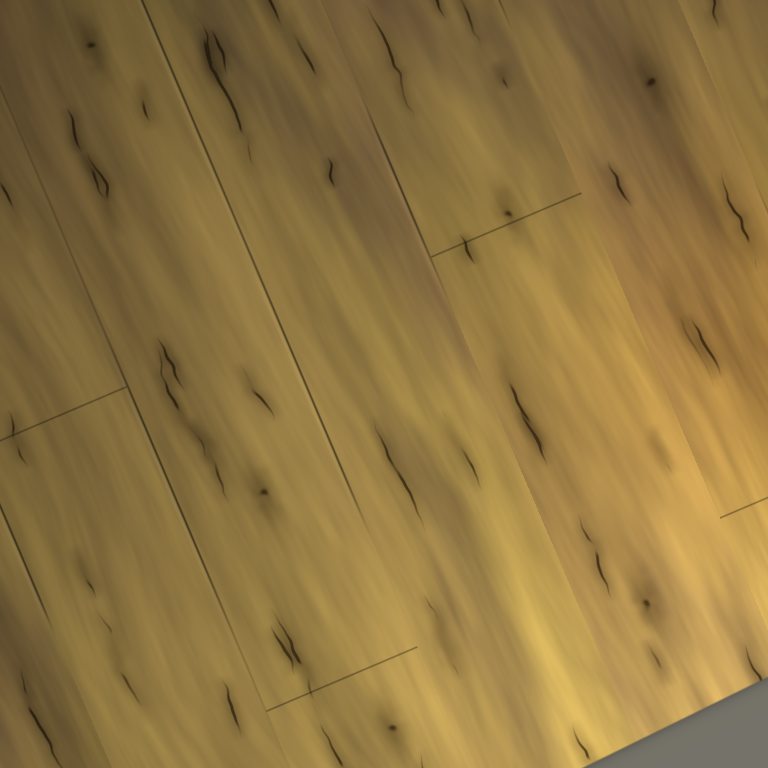
A Shadertoy shader for this texture:

```glsl
// Oak plank floor seen at a slant, lit by a warm lamp at the lower right.
// Planks live in a rotated frame (x across, y along the grain); stretched noise
// makes the streaks, jittered cells scatter cracks and knots, seams go on top.

const vec2 ACROSS = vec2(0.92, 0.392);
const float PLANK_WIDTH = 0.214;
const float PLANK_LENGTH = 1.38;
const float FIRST_SEAM = 0.134;
const float FIRST_JOINT = 0.392;
const float WALL_EDGE = -0.29;
const vec2 LAMP = vec2(0.97, 0.10);
const vec3 DARK_OAK = vec3(0.42, 0.34, 0.20);
const vec3 LIGHT_OAK = vec3(0.78, 0.65, 0.35);
const vec3 WALL_GREY = vec3(0.46, 0.45, 0.41);

float hash(vec2 p) {
    vec3 q = fract(vec3(p.xyx) * 0.1031);
    q += dot(q, q.yzx + 33.33);
    return fract((q.x + q.y) * q.z);
}

float noise(vec2 p) {
    vec2 i = floor(p), f = fract(p);
    f = f * f * (3.0 - 2.0 * f);
    float low = mix(hash(i), hash(i + vec2(1, 0)), f.x);
    float high = mix(hash(i + vec2(0, 1)), hash(i + vec2(1, 1)), f.x);
    return mix(low, high, f.y);
}

float fbm(vec2 p) {
    float sum = 0.0, amp = 0.533;
    for (int i = 0; i < 4; i++) {
        sum += amp * noise(p);
        p = p * 2.03 + vec2(17.3, 9.1);
        amp *= 0.5;
    }
    return sum;
}

float line(float dist, float halfWidth, float px) {
    return 1.0 - smoothstep(halfWidth - px, halfWidth + px, abs(dist));
}

// One wavering, tapered crack with a soft shadow in some of the cells
float crack(vec2 p, vec2 cell, float density, float seed, float px) {
    vec2 id = floor(p / cell) + seed;
    vec2 jitter = vec2(hash(id), hash(id + 41.7));
    vec2 d = (fract(p / cell) - mix(vec2(0.3), vec2(0.7), jitter)) * cell;
    float t = d.y / (cell.y * mix(0.10, 0.28, hash(id + 77.1)));
    float taper = max(0.0, 1.0 - t * t);
    float x = d.x + 0.013 * (noise(vec2(p.y * 22.0, seed)) - 0.5)
            + 0.004 * (noise(vec2(p.y * 75.0, seed)) - 0.5);
    float broken = smoothstep(0.2, 0.65, noise(vec2(p.y * 38.0, id.x)));
    float core = line(x, 0.0016 * taper, px * 1.2) * broken;
    float halo = exp(-x * x / 0.00012);
    return step(hash(id + 13.9), density) * taper * (0.65 * core + 0.22 * halo);
}

// Small dark knot inside an elongated stain
float knot(vec2 p, vec2 cell, float density, float seed) {
    vec2 id = floor(p / cell) + seed;
    vec2 jitter = vec2(hash(id), hash(id + 23.3));
    vec2 d = (fract(p / cell) - mix(vec2(0.3), vec2(0.7), jitter)) * cell;
    d += 0.006 * (noise(p * 90.0) - 0.5);
    float dot0 = exp(-dot(d, d) / 0.00002);
    float stain = exp(-dot(d * vec2(1.0, 0.35), d * vec2(1.0, 0.35)) / 0.00022);
    return step(hash(id + 5.7), density) * (0.55 * dot0 + 0.30 * stain);
}

// Wood colour: lamp falloff times streaks, with blotches and hue drift
vec3 oak(vec2 p, vec2 uv, float plank) {
    vec2 q = p + vec2(0.05 * p.y + 0.05 * (noise(p * vec2(5.0, 2.6)) - 0.5), 0.0);
    q.y += 3.7 * hash(vec2(plank, 2.0));
    float broad = fbm(q * vec2(14.0, 1.9)) - 0.5;
    float medium = fbm(q * vec2(42.0, 4.5) + 31.0) - 0.5;
    float fine = noise(q * vec2(170.0, 22.0)) - 0.5;
    float blotch = smoothstep(0.50, 0.78, fbm(q * vec2(9.0, 2.6) + 57.0));
    float figure = sin(170.0 * q.x + 16.0 * noise(q * vec2(11.0, 5.0)));
    figure *= smoothstep(0.55, 0.8, noise(q * vec2(8.0, 2.5) + 71.0));

    float tone = 0.88 * exp(-0.63 * distance(uv, LAMP));
    tone *= 1.0 + 0.40 * broad + 0.24 * medium + 0.05 * fine + 0.014 * figure
          - 0.15 * blotch + 0.05 * (hash(vec2(plank, 8.0)) - 0.5);
    vec3 col = mix(DARK_OAK, LIGHT_OAK, (tone - DARK_OAK.r) / (LIGHT_OAK.r - DARK_OAK.r));
    float drift = noise(q * vec2(7.0, 2.0) + 11.0) - 0.5;
    col += drift * vec3(0.012, -0.012, 0.025) + blotch * vec3(0.0, -0.002, 0.016);
    float amber = exp(-12.0 * dot(uv - vec2(1.0, 0.53), uv - vec2(1.0, 0.53)));
    return col + amber * vec3(0.04, -0.01, -0.035);
}

void mainImage(out vec4 fragColor, in vec2 fragCoord) {
    float px = 1.0 / iResolution.y;
    vec2 uv = fragCoord * px;
    vec2 p = vec2(dot(uv, ACROSS), dot(uv, vec2(-ACROSS.y, ACROSS.x)));
    vec2 rel = vec2(p.x - FIRST_SEAM, p.y);
    float plank = floor(rel.x / PLANK_WIDTH);
    vec3 col = oak(p, uv, plank);

    // Cracks and knots, several sizes
    float marks = 0.0;
    for (int i = 0; i < 3; i++) {
        float k = float(i);
        vec2 cell = vec2(PLANK_WIDTH * 0.5, 0.48 - 0.14 * k);
        marks += crack(rel + vec2(0.0, 0.17 * k), cell, 0.42, 19.0 * k + 3.0, px);
    }
    marks += knot(rel, vec2(PLANK_WIDTH, 0.31), 0.45, 29.0);
    col *= 1.0 - min(marks, 0.7) * vec3(0.85, 0.90, 0.95);

    // Long seams fade in and out; short joints are staggered by a third
    float seam = rel.x - PLANK_WIDTH * round(rel.x / PLANK_WIDTH);
    float worn = smoothstep(0.45, 0.8, noise(vec2(p.y * 4.0, round(rel.x / PLANK_WIDTH) * 7.0)));
    float along = p.y - FIRST_JOINT + plank * PLANK_LENGTH / 3.0;
    float joint = along - PLANK_LENGTH * round(along / PLANK_LENGTH);
    float gap = max(line(seam, 0.0013, px) * worn * 0.5, line(joint, 0.0010, px) * 0.36);
    col *= 1.0 - gap;
    col += 0.05 * worn * line(seam + 0.004, 0.0015, 2.0 * px);

    // Grey wall beyond the floor, with a thin shadow at its foot
    float edge = p.y - WALL_EDGE - 0.06 * (uv.x - 0.88);
    vec3 wall = WALL_GREY * (1.0 - 0.22 * exp(-abs(edge) / 0.006));
    col = mix(wall, col, smoothstep(-1.5 * px, 1.5 * px, edge));
    fragColor = vec4(clamp(col, 0.0, 1.0), 1.0);
}
```
